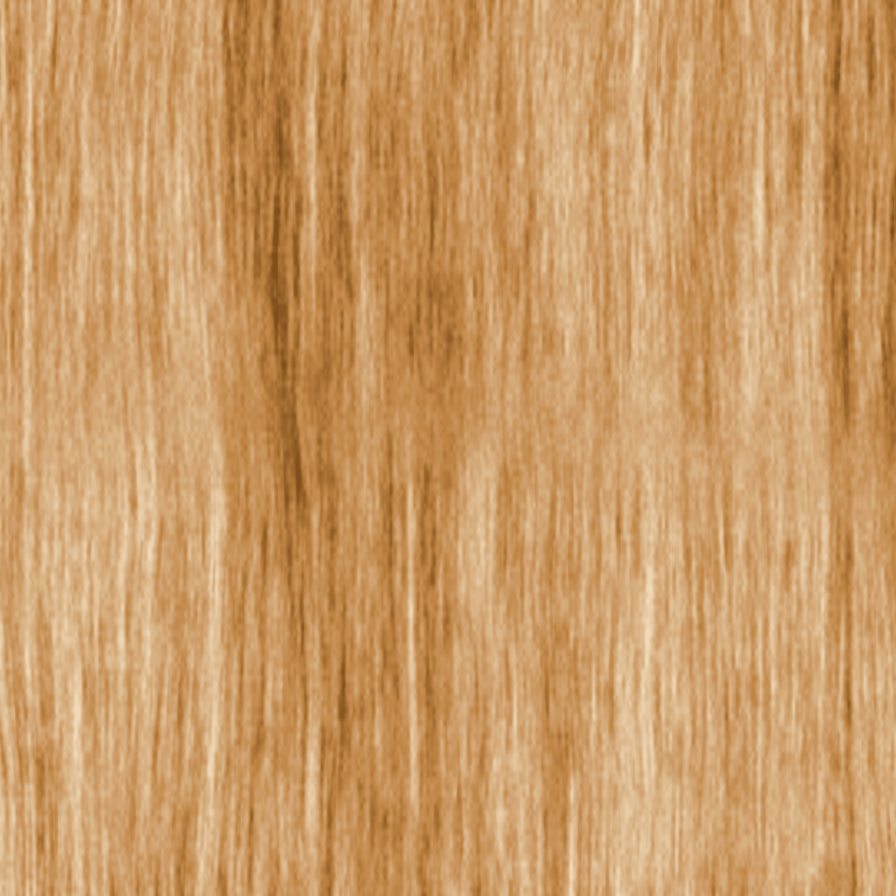
A WebGL 2 fragment shader for this texture:

```glsl
#version 300 es
precision highp float;
// Honey-coloured oak veneer with vertical grain, pale streaks and dark heartwood veins.

uniform vec2 u_resolution;
out vec4 fragColor;

// Frequencies are cells per canvas width and height
const vec2 STREAK_FREQ = vec2(34.0, 1.6);
const vec2 GRAIN_FREQ = vec2(125.0, 5.0);
const vec2 PORE_FREQ = vec2(150.0, 13.0);
const vec2 FIBRE_FREQ = vec2(240.0, 34.0);
const vec2 SPECKLE_FREQ = vec2(270.0, 140.0);
const float RING_COUNT = 82.0;

// Strengths, in units of the overall tone deviation
const float STREAK_GAIN = 0.85;
const float GRAIN_GAIN = 0.95;
const float RING_GAIN = 0.42;
const float PORE_GAIN = 0.85;
const float FIBRE_GAIN = 0.80;
const float SPECKLE_GAIN = 0.50;
const float PALE_GAIN = 1.5;
const float VEIN_GAIN = 0.85;
const float SEAM_SOFTENING = 0.5;
const float BASE_TONE = 0.1;

const int PALE_COUNT = 9;
const int VEIN_COUNT = 3;

// Colour ramp from dark to pale, with the tone at which each stop sits
const int STOPS = 8;
const float RAMP_TONE[STOPS] = float[](-3.2, -1.88, -1.04, -0.385, 0.2, 0.84, 1.645, 2.8);
const vec3 RAMP_COLOUR[STOPS] = vec3[](
    vec3(0.50, 0.31, 0.11), vec3(0.66, 0.44, 0.20),
    vec3(0.75, 0.52, 0.27), vec3(0.78, 0.57, 0.34),
    vec3(0.81, 0.62, 0.42), vec3(0.84, 0.68, 0.49),
    vec3(0.88, 0.75, 0.59), vec3(0.94, 0.85, 0.72));

float hash(vec2 p) {
    vec3 q = fract(p.xyx * 0.1031);
    q += dot(q, q.yzx + 33.33);
    return fract((q.x + q.y) * q.z);
}

// Smooth value noise in -1..1
float noise(vec2 p) {
    vec2 cell = floor(p), f = fract(p);
    f = f * f * (3.0 - 2.0 * f);
    float low = mix(hash(cell), hash(cell + vec2(1, 0)), f.x);
    float high = mix(hash(cell + vec2(0, 1)), hash(cell + vec2(1, 1)), f.x);
    return 2.0 * mix(low, high, f.y) - 1.0;
}

float band(float x, float start, float end, float soft) {
    return smoothstep(start - soft, start + soft, x) * (1.0 - smoothstep(end - soft, end + soft, x));
}

float bell(float d, float width) {
    return exp(-d * d / (width * width));
}

// Broad light and dark boards
float boardTone(vec2 p) {
    float upper = smoothstep(0.40, 0.58, p.y + 0.05 * noise(vec2(p.x * 12.0, 3.0)));
    float tone = 0.25 * noise(p * vec2(6.0, 3.0) + 17.0);
    tone -= 1.15 * band(p.x, 0.25, 0.39, 0.010);
    tone -= 0.75 * band(p.x, 0.39, mix(0.50, 0.55, upper), 0.012);
    tone -= 0.95 * band(p.x, 0.915, 1.1, 0.012) * upper;
    tone -= 0.35 * band(p.x, 0.09, 0.18, 0.025) * upper;
    return tone + mix(0.55, 0.25, upper);
}

// Thin pale streaks that fade in and out along the grain
float paleStreaks(vec2 p) {
    float sum = 0.0;
    for (int i = 0; i < PALE_COUNT; i++) {
        float id = float(i);
        float centre = (id + 0.15 + 0.7 * hash(vec2(id, 5.0))) / float(PALE_COUNT);
        float width = mix(0.0025, 0.006, hash(vec2(id, 9.0)));
        float fade = smoothstep(-0.25, 0.5, noise(vec2(id * 7.3, p.y * 2.6)));
        sum += fade * bell(p.x - centre, width);
    }
    return sum;
}

// Nested curved veins in the dark board
float heartVeins(vec2 p) {
    float sum = 0.0;
    for (int i = 0; i < VEIN_COUNT; i++) {
        float id = float(i);
        float centre = 0.392 - 0.020 * id - 0.06 * smoothstep(0.15, 0.85, p.y + 0.06 * id);
        float reach = band(p.y, 0.15 + 0.08 * id, 0.80, 0.15);
        sum += reach * bell(p.x - centre, 0.007) * (1.0 - 0.2 * id);
    }
    return sum;
}

vec3 woodColour(float tone) {
    vec3 colour = RAMP_COLOUR[0];
    for (int i = 1; i < STOPS; i++) {
        float t = clamp((tone - RAMP_TONE[i - 1]) / (RAMP_TONE[i] - RAMP_TONE[i - 1]), 0.0, 1.0);
        colour = mix(colour, RAMP_COLOUR[i], t);
    }
    return colour;
}

void main() {
    vec2 uv = gl_FragCoord.xy / u_resolution;

    // Bend the grain
    vec2 p = uv;
    p.x += 0.009 * noise(uv * vec2(5.0, 2.5)) + 0.0028 * noise(uv * vec2(18.0, 9.0) + 31.0);

    // Layers of grain, from wide to fine
    float phase = p.x * RING_COUNT + 1.3 * noise(p * vec2(16.0, 1.8) + 47.0);
    float rings = sin(6.2832 * phase) * (0.6 + 0.6 * noise(p * vec2(11.0, 4.0) + 71.0));
    float pores = smoothstep(0.2, 0.8, noise(p * PORE_FREQ + 13.0));
    float grain = STREAK_GAIN * noise(p * STREAK_FREQ + 5.0) + GRAIN_GAIN * noise(p * GRAIN_FREQ + 23.0)
        + RING_GAIN * rings - PORE_GAIN * pores + FIBRE_GAIN * noise(p * FIBRE_FREQ + 59.0);

    // Soft seam across the middle
    float seam = bell(uv.y - 0.5 - 0.05 * noise(vec2(uv.x * 7.0, 2.0)), 0.06);
    grain *= 1.0 - SEAM_SOFTENING * seam;

    float tone = BASE_TONE + boardTone(p) + grain + SPECKLE_GAIN * noise(uv * SPECKLE_FREQ);
    tone += PALE_GAIN * paleStreaks(p) - VEIN_GAIN * heartVeins(p);
    fragColor = vec4(woodColour(tone), 1.0);
}
```
